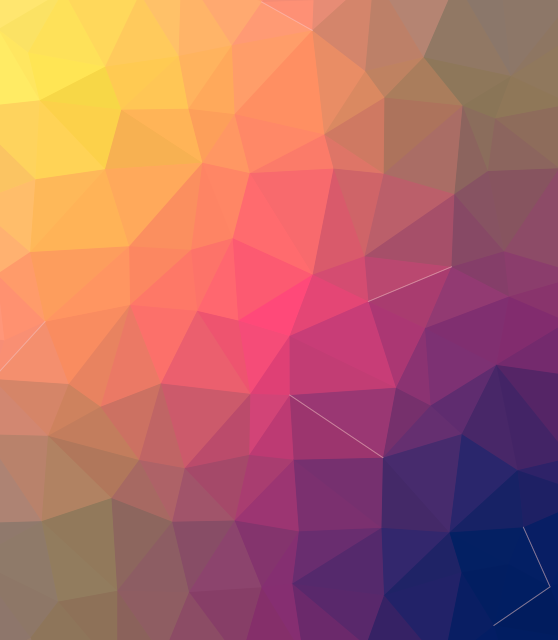
A WebGL 2 fragment shader for this background:

```glsl
#version 300 es
precision highp float;
// Low-poly mesh: a jittered grid of vertices, each cell split in two facets.
// Every facet takes one flat colour: the average of a palette read across
// and the same palette read downwards, with a slight random tint.

#define CELLS vec2(8.56, 9.66)  // grid cells across and down
#define OFFSET 0.79             // grid shift, in cells
#define JITTER 0.36             // vertex displacement, in cells
#define TINT 0.035              // random brightness of the facets
#define WARMTH vec3(0.07, -0.04, 0.015) // keeps the far corners from greying
#define HAIR_CHANCE 0.055       // share of cells with a pale seam
#define HAIR_WIDTH 0.009        // seam width, in cells

uniform vec2 u_resolution;
out vec4 fragColor;

const vec3 PALE_YELLOW = vec3(1.00, 0.91, 0.45);
const vec3 YELLOW = vec3(1.00, 0.88, 0.28);
const vec3 PINK = vec3(0.99, 0.27, 0.47);
const vec3 NAVY = vec3(0.01, 0.13, 0.40);
const vec3 DEEP_NAVY = vec3(0.00, 0.11, 0.37);
const vec3 SEAM = vec3(0.95, 0.76, 0.76);

float hash(vec2 p) {
  return fract(sin(dot(p, vec2(127.1, 311.7))) * 43758.5453);
}

vec2 vertex(vec2 id) {
  vec2 shift = vec2(hash(id), hash(id + 37.3)) * 2.0 - 1.0;
  return id + JITTER * shift;
}

vec3 palette(float t) {
  vec3 c = mix(PALE_YELLOW, YELLOW, clamp(t / 0.15, 0.0, 1.0));
  c = mix(c, PINK, clamp((t - 0.15) / 0.35, 0.0, 1.0));
  c = mix(c, NAVY, clamp((t - 0.5) / 0.35, 0.0, 1.0));
  return mix(c, DEEP_NAVY, clamp((t - 0.85) / 0.15, 0.0, 1.0));
}

vec3 facetColor(vec2 center) {
  vec2 uv = clamp((center + OFFSET) / CELLS, 0.0, 1.0);
  vec3 c = 0.5 * (palette(uv.x) + palette(uv.y));
  c += WARMTH * abs(uv.x - uv.y);
  return c * (1.0 + TINT * (2.0 * hash(center) - 1.0));
}

// Signed distance to the line a-b, positive on the inner side
float edge(vec2 p, vec2 a, vec2 b) {
  vec2 e = normalize(b - a), q = p - a;
  return e.x * q.y - e.y * q.x;
}

// Colour of one facet, weighted by its coverage of the pixel
vec4 facet(vec2 p, vec2 a, vec2 b, vec2 c, float px) {
  float d = min(edge(p, a, b), min(edge(p, b, c), edge(p, c, a)));
  float cover = smoothstep(-0.6 * px, 0.6 * px, d);
  return vec4(facetColor((a + b + c) / 3.0), 1.0) * cover;
}

float segment(vec2 p, vec2 a, vec2 b) {
  vec2 q = p - a, e = b - a;
  return length(q - e * clamp(dot(q, e) / dot(e, e), 0.0, 1.0));
}

void main() {
  vec2 uv = gl_FragCoord.xy / u_resolution;
  vec2 p = vec2(uv.x, 1.0 - uv.y) * CELLS - OFFSET;
  float px = CELLS.y / u_resolution.y;
  vec4 sum = vec4(0.0);
  float seam = 0.0;

  // Facets of the surrounding cells
  for (int j = -1; j <= 1; j++) {
    for (int i = -1; i <= 1; i++) {
      vec2 id = floor(p) + vec2(i, j);
      vec2 a = vertex(id), b = vertex(id + vec2(1, 0));
      vec2 c = vertex(id + vec2(1, 1)), d = vertex(id + vec2(0, 1));

      // Split along the shorter diagonal: turn the corners if it is b-d
      if (distance(b, d) < distance(a, c)) {
        vec2 first = a;
        a = b; b = c; c = d; d = first;
      }
      sum += facet(p, a, b, c, px) + facet(p, a, c, d, px);

      // Occasional fine seam on the diagonal
      float line = 1.0 - smoothstep(0.0, HAIR_WIDTH + 0.5 * px, segment(p, a, c));
      seam = max(seam, line * step(hash(id + 71.9), HAIR_CHANCE));
    }
  }
  vec3 color = sum.rgb / max(sum.a, 0.001);
  fragColor = vec4(mix(color, SEAM, 0.5 * seam), 1.0);
}
```
